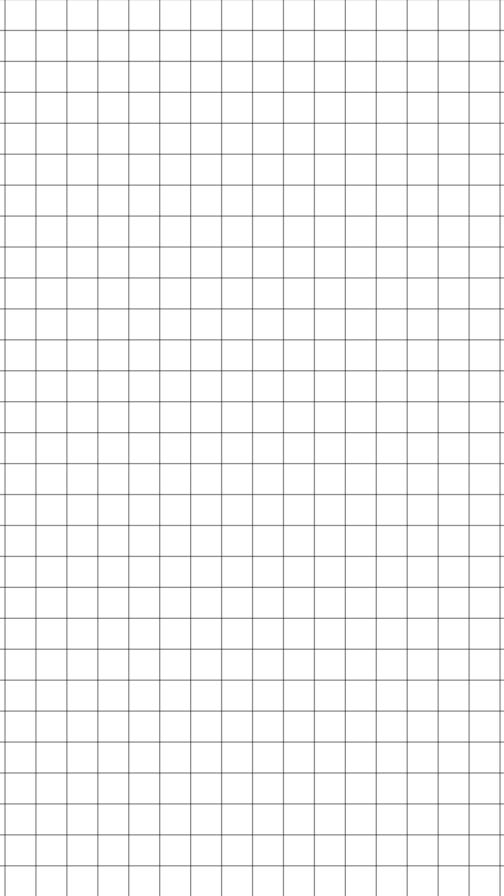
This pattern is drawn by a WebGL 1 fragment shader. Its source:

```glsl
precision highp float;

uniform vec2 u_resolution;

// Box-filtered coverage of a line of the given width at each distance
vec2 lineCoverage(vec2 dist, float width, float pixel) {
    return clamp(0.5 * (width + pixel) - dist, 0.0, min(width, pixel)) / pixel;
}

void main() {
    // Square cells, 16.29 of them across the canvas width
    float cellsAcross = 16.29;
    float pixel = cellsAcross / u_resolution.x;
    vec2 cell = gl_FragCoord.xy * pixel - vec2(0.162, 0.976);

    // Distance to the nearest vertical and horizontal rule
    vec2 dist = abs(fract(cell + 0.5) - 0.5);

    // Thin translucent grey rules on white paper
    vec2 ink = 0.43 * lineCoverage(dist, 0.043, pixel);
    float shade = (1.0 - ink.x) * (1.0 - ink.y);

    gl_FragColor = vec4(vec3(shade), 1.0);
}
```
